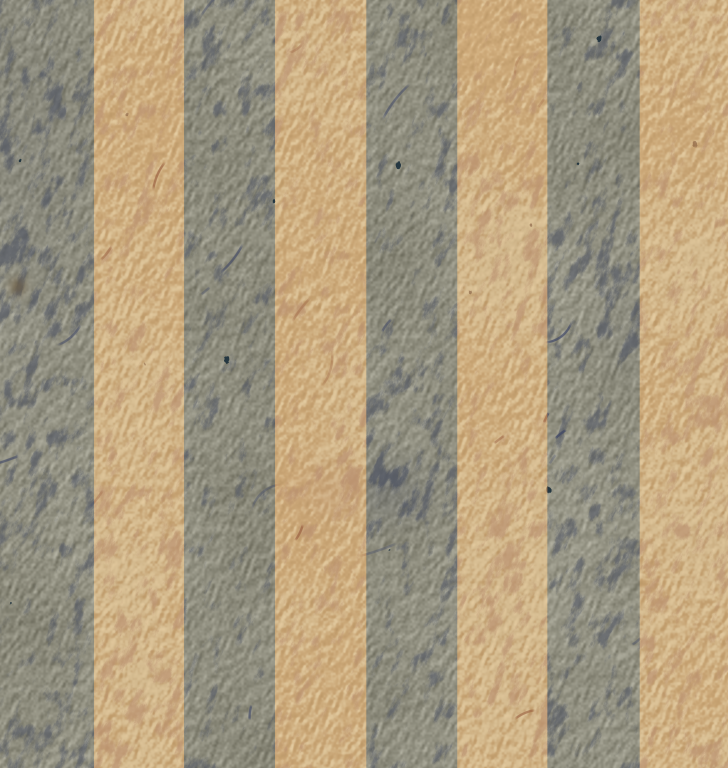
Write a Shadertoy shader that draws this pattern.

```glsl
// Four pairs of vertical grey and tan stripes printed on worn, fibrous paper.

float hash(vec2 p) {
    vec3 q = fract(vec3(p.xyx) * 0.1031);
    q += dot(q, q.yzx + 33.33);
    return fract((q.x + q.y) * q.z);
}

float noise(vec2 p) {
    vec2 i = floor(p), f = fract(p);
    f = f * f * (3.0 - 2.0 * f);
    return mix(mix(hash(i), hash(i + vec2(1, 0)), f.x),
               mix(hash(i + vec2(0, 1)), hash(i + vec2(1, 1)), f.x), f.y);
}

float fbm(vec2 p) {
    float sum = 0.0, gain = 0.5;
    for (int i = 0; i < 5; i++) {
        sum += gain * noise(p);
        p = mat2(1.6, 1.2, -1.2, 1.6) * p + 17.3;
        gain *= 0.5;
    }
    return sum;
}

// Coverage of grey: four repeats across, each edge slightly displaced
float greyStripe(float x) {
    float edge = floor(x * 8.0 + 0.5);
    x -= 0.005 * hash(vec2(edge, 7.0)) * step(0.5, edge);
    float d = abs(fract(x * 4.0 + 0.25) - 0.5) - 0.25;
    float px = 4.0 / iResolution.x;
    return 1.0 - smoothstep(-0.5 * px, 0.5 * px, d);
}

// Thin curved hairs pressed into the paper
float fibres(vec2 p, float aspect) {
    float ink = 0.0, px = 1.0 / iResolution.y;
    for (int i = 0; i < 26; i++) {
        float k = float(i);
        vec2 centre = vec2(hash(vec2(k, 3.1)) * aspect, hash(vec2(k, 8.7)));
        float a = mix(0.3, 1.5, hash(vec2(k, 5.3)));
        vec2 q = mat2(cos(a), -sin(a), sin(a), cos(a)) * (p - centre);
        float len = mix(0.008, 0.032, pow(hash(vec2(k, 9.2)), 2.0));
        float bend = mix(-14.0, 14.0, hash(vec2(k, 2.4)));
        float d = abs(q.y - bend * q.x * q.x);
        float line = 1.0 - smoothstep(0.0006, 0.0012 + px, d);
        line *= 1.0 - smoothstep(0.6 * len, len, abs(q.x));
        ink = max(ink, line * mix(0.3, 0.8, hash(vec2(k, 6.6))));
    }
    return ink;
}

// Small dark flecks, most of them towards the left
float flecks(vec2 p, float aspect) {
    float ink = 0.0, px = 1.0 / iResolution.y;
    for (int i = 0; i < 14; i++) {
        float k = float(i) + 40.0;
        vec2 centre = vec2(pow(hash(vec2(k, 1.7)), 2.0) * aspect, hash(vec2(k, 4.9)));
        float r = mix(0.001, 0.004, pow(hash(vec2(k, 7.3)), 2.0));
        float d = length((p - centre) * vec2(1.2, 0.9)) + 0.002 * (noise(p * 400.0) - 0.5);
        ink = max(ink, 1.0 - smoothstep(r - 0.5 * px, r + px, d));
    }
    return ink;
}

float stain(vec2 p, vec2 centre, vec2 size) {
    vec2 q = (p - centre) / size;
    return exp(-dot(q, q));
}

void mainImage(out vec4 fragColor, in vec2 fragCoord) {
    vec2 uv = fragCoord / iResolution.xy;
    vec2 p = fragCoord / iResolution.y;
    float aspect = iResolution.x / iResolution.y;
    float grey = greyStripe(uv.x);

    // Paper tooth: slanted grain lit from the upper left
    vec2 g = vec2(p.x - 0.35 * p.y, p.y) * vec2(200.0, 115.0);
    float relief = noise(g) - noise(g + vec2(0.8, -0.5));
    float fine = noise(p * 310.0 + 50.0) - 0.5;
    float grain = 0.6 * relief + 0.4 * fine;
    float pulp = fbm(vec2(p.x - 0.3 * p.y, p.y) * vec2(80.0, 42.0));
    float mottle = fbm(p * 6.0 + 4.0) - 0.48;

    // Grey ink: dark bluish wear, and a few brown patches
    vec3 greyInk = vec3(0.565, 0.56, 0.50) + 0.19 * grain + 0.13 * mottle;
    float smudge = stain(p, vec2(0.505, 0.36), vec2(0.05, 0.045))
                 + 0.35 * stain(p, vec2(0.03, 0.80), vec2(0.08, 0.28))
                 + 0.3 * stain(p, vec2(0.82, 0.57), vec2(0.04, 0.07));
    float wear = smoothstep(0.52, 0.80, pulp + 0.25 * mottle + 0.16 * smudge);
    greyInk = mix(greyInk, vec3(0.32, 0.34, 0.39), 0.65 * wear + 0.25 * min(smudge, 1.0));
    greyInk = mix(greyInk, vec3(0.42, 0.35, 0.24),
                  0.6 * stain(p, vec2(0.023, 0.627), vec2(0.012)));

    // Tan ink: warm fibres and a faint reddish blemish
    vec3 tanInk = mix(vec3(0.80, 0.66, 0.47), vec3(0.83, 0.73, 0.56),
                      smoothstep(-0.35, 0.35, grain + 1.2 * mottle));
    tanInk += 0.10 * grain;
    float blush = stain(p, vec2(0.43, 0.36), vec2(0.05, 0.04));
    float warm = smoothstep(0.52, 0.78, pulp + 0.2 * mottle + 0.12 * blush);
    tanInk = mix(tanInk, vec3(0.73, 0.57, 0.44), 0.7 * warm + 0.25 * blush);

    // Hairs and flecks take a different tint on each ink
    vec3 color = mix(tanInk, greyInk, grey);
    color = mix(color, mix(vec3(0.62, 0.40, 0.27), vec3(0.25, 0.28, 0.40), grey),
                fibres(p, aspect));
    color = mix(color, mix(vec3(0.45, 0.28, 0.18), vec3(0.10, 0.18, 0.23), grey),
                flecks(p, aspect) * mix(0.5, 0.9, grey));
    fragColor = vec4(clamp(color, 0.0, 1.0), 1.0);
}
```
